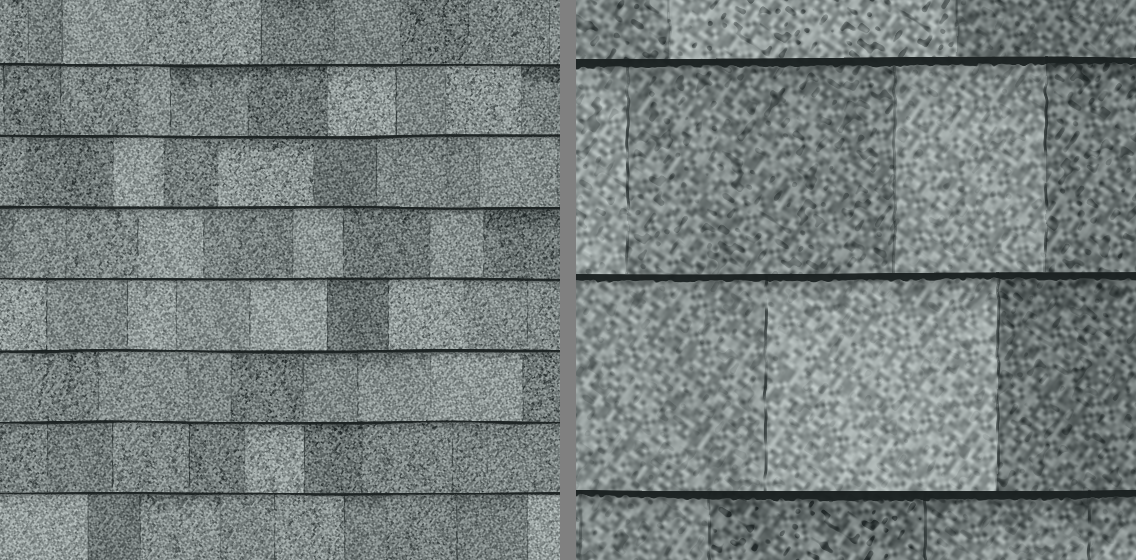
Left, the full canvas; right, a detail of the centre.
Write a Shadertoy shader that draws this texture.

```glsl
const float COURSE_HEIGHT = 0.1276;   // height of one shingle course
const float FIRST_LINE = 0.121;       // lowest visible butt line
const float TABS_ACROSS = 8.5;
const float EDGE_JITTER = 0.55;       // shift of tab edges, in tabs
const float LINE_DEPTH = 0.034;       // butt shadow, in courses
const float JOINT_WIDTH = 0.0016;     // joint between tabs
const float GRAIN_SCALE = 350.0;
const float SPECK_SCALE = 240.0;
const float GRAIN_CONTRAST = 0.76;
const float TONE_LOW = 0.53;
const float TONE_HIGH = 0.90;
const mat2 GRAIN_TURN = mat2(0.82, 0.57, -0.57, 0.82);
const vec3 DARK_GRANULE = vec3(0.18, 0.21, 0.21);
const vec3 LIGHT_GRANULE = vec3(0.65, 0.685, 0.68);
const vec3 LINE_COLOR = vec3(0.12, 0.15, 0.15);

float hash(vec2 p) {
    return fract(sin(dot(p, vec2(127.1, 311.7))) * 43758.5453);
}

float noise(vec2 p) {
    vec2 i = floor(p), f = fract(p);
    f = f * f * (3.0 - 2.0 * f);
    return mix(mix(hash(i), hash(i + vec2(1, 0)), f.x),
               mix(hash(i + vec2(0, 1)), hash(i + vec2(1, 1)), f.x), f.y);
}

// Position of the left edge of a tab, in tab units
float tabEdge(float index, float course) {
    return index + EDGE_JITTER * (hash(vec2(index, course * 7.3 + 2.0)) - 0.5);
}

void mainImage(out vec4 fragColor, in vec2 fragCoord) {
    vec2 uv = fragCoord / iResolution.y;
    vec2 turned = GRAIN_TURN * uv + 3.0;
    float pixel = 1.0 / iResolution.y;

    // Courses, with gently bowed butt lines
    float y = (uv.y - FIRST_LINE) / COURSE_HEIGHT + 1.0;
    float line = floor(y + 0.5);
    y += 0.03 * (noise(vec2(uv.x * 5.0, line * 17.0)) - 0.5);
    float course = floor(y);
    float depth = 1.0 - fract(y);

    // Tabs of random width, with nearly straight sides
    float x = uv.x * TABS_ACROSS + hash(vec2(course, 4.7));
    x += 0.014 * (noise(vec2(uv.y * 160.0, course)) - 0.5);
    float tab = floor(x);
    if (x < tabEdge(tab, course)) tab -= 1.0;
    else if (x >= tabEdge(tab + 1.0, course)) tab += 1.0;
    float toLeft = x - tabEdge(tab, course);
    float toRight = tabEdge(tab + 1.0, course) - x;
    vec2 id = vec2(tab, course);

    // Tone of each tab, roughly alternating light and dark
    float mixture = 0.65 * hash(id + 11.3) + 0.35 * mod(tab + course, 2.0);
    float tone = mix(TONE_LOW, TONE_HIGH, mixture);
    tone += 0.06 * (noise(uv * vec2(30.0, 12.0)) - 0.5);

    // Mineral granules and dark specks, turned off the canvas axes
    float grain = noise(turned * GRAIN_SCALE);
    float speck = smoothstep(0.66, 0.80, noise(turned.yx * SPECK_SCALE + 37.0));
    tone += GRAIN_CONTRAST * (grain - 0.5);
    tone -= mix(0.12, 0.40, hash(id + 23.9)) * speck;

    // Ragged dark blend under the course above, on some tabs only
    float ragged = depth + 0.24 * (noise(turned * 190.0 + 9.0) - 0.5);
    float reach = mix(0.12, 0.36, hash(id + 41.1));
    float shade = 1.0 - smoothstep(0.4 * reach, reach, ragged);
    float shadeAmount = hash(id + 53.7);
    tone -= (0.03 + 0.28 * shadeAmount * shadeAmount) * shade;

    vec3 color = mix(DARK_GRANULE, LIGHT_GRANULE, clamp(tone, -0.1, 1.3));

    // Broken joints of varying strength
    float joint = min(toLeft, toRight) / TABS_ACROSS;
    float jointIndex = toLeft < toRight ? tab : tab + 1.0;
    float strength = mix(0.15, 0.85, hash(vec2(jointIndex, course + 61.0)));
    strength *= smoothstep(0.1, 0.65, noise(vec2(uv.y * 150.0, jointIndex * 3.7)));
    float halfWidth = 0.5 * JOINT_WIDTH;
    float jointMask = 1.0 - smoothstep(halfWidth - 0.5 * pixel, halfWidth + 0.7 * pixel, joint);
    color = mix(color, LINE_COLOR, strength * jointMask);

    // Butt shadow: crisp upper edge, granular lower edge, tapering along the course
    float blur = pixel / COURSE_HEIGHT;
    float taper = noise(vec2(uv.x * 12.0, course * 3.1));
    float thickness = LINE_DEPTH * (0.55 + 0.75 * taper + 0.5 * (grain - 0.3));
    float butt = 1.0 - smoothstep(thickness - 0.5 * blur, thickness + blur, depth);
    butt *= smoothstep(0.0, 0.7 * blur, depth);
    color = mix(color, LINE_COLOR, 0.95 * butt);

    // Faint dimming just beneath the line
    color *= 1.0 - 0.16 * (1.0 - smoothstep(0.0, 0.12, depth));

    fragColor = vec4(color, 1.0);
}
```
